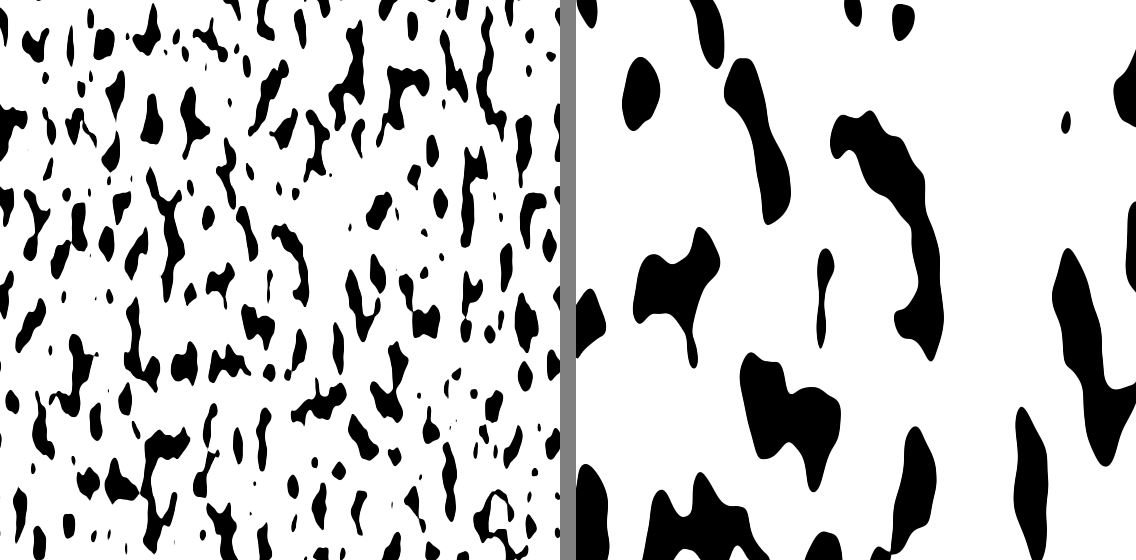
Left, the full canvas; right, a detail of the centre.
Give the GLSL for this texture, as a three.js fragment shader.

```glsl
varying vec2 vUv;

#define CELLS vec2(30.0, 14.0)
#define DETAIL_WEIGHT 0.3
#define THRESHOLD 0.193
#define PAPER_COLOR vec3(1.0)
#define INK_COLOR vec3(0.0)
#define TAU 6.2831853

float hash(vec2 cell, float seed) {
  vec3 p = fract(vec3(cell.xyx + seed) * vec3(0.1031, 0.1030, 0.0973));
  p += dot(p, p.yzx + 33.33);
  return fract((p.x + p.y) * p.z);
}

// Contribution of one lattice corner, wrapped to the period
float cornerSlope(vec2 cell, vec2 corner, vec2 local, vec2 period, float seed) {
  vec2 wrapped = floor(mod(cell + corner + 0.5, period));
  float angle = TAU * hash(wrapped, seed);
  return dot(vec2(cos(angle), sin(angle)), local - corner);
}

// Tiling gradient noise with quintic fade
float gradientNoise(vec2 p, vec2 period, float seed) {
  vec2 cell = floor(p);
  vec2 local = p - cell;
  vec2 fade = local * local * local * (local * (local * 6.0 - 15.0) + 10.0);
  float bottom = mix(cornerSlope(cell, vec2(0.0, 0.0), local, period, seed),
                     cornerSlope(cell, vec2(1.0, 0.0), local, period, seed), fade.x);
  float top = mix(cornerSlope(cell, vec2(0.0, 1.0), local, period, seed),
                  cornerSlope(cell, vec2(1.0, 1.0), local, period, seed), fade.x);
  return mix(bottom, top, fade.y);
}

// Upright blobs, with a finer layer for necks and specks
float blotchField(vec2 uv) {
  float blobs = gradientNoise(uv * CELLS + vec2(0.37, 0.61), CELLS, 7.0);
  float detail = gradientNoise(uv * CELLS * 2.0 + vec2(0.13, 0.29), CELLS * 2.0, 91.0);
  return blobs + DETAIL_WEIGHT * detail;
}

void main() {
  float field = blotchField(vUv);

  // Crisp threshold with an edge about one pixel wide
  float edge = max(0.5 * fwidth(field), 0.0001);
  float ink = smoothstep(THRESHOLD - edge, THRESHOLD + edge, field);

  gl_FragColor = vec4(mix(PAPER_COLOR, INK_COLOR, ink), 1.0);
}
```
